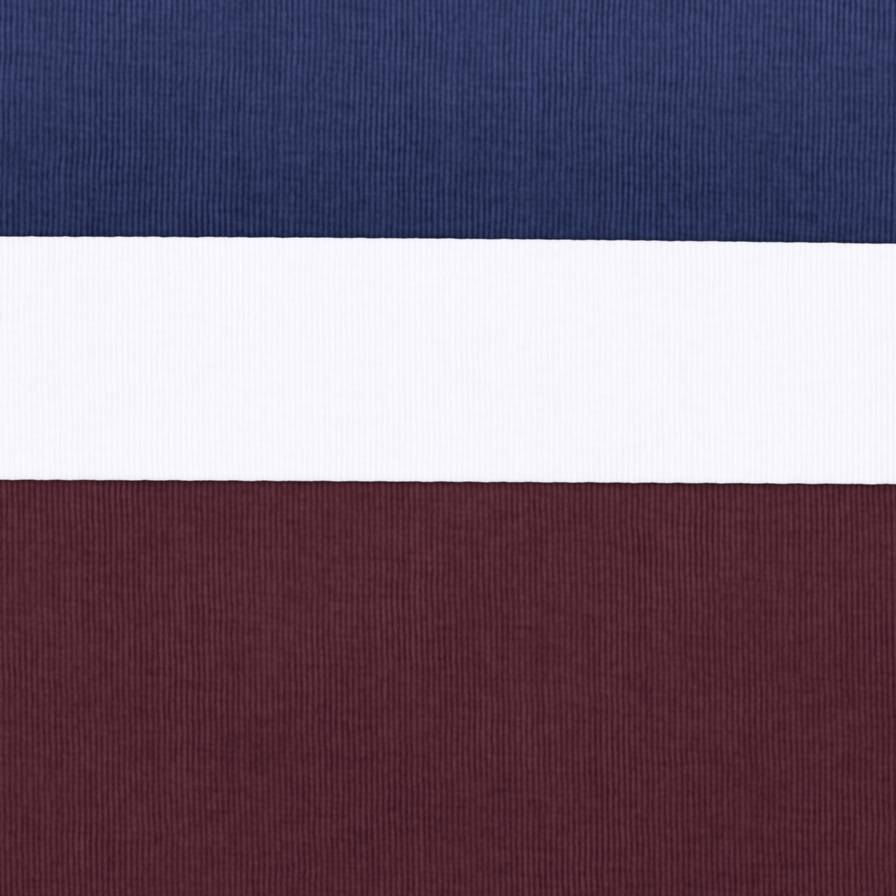
A three.js fragment shader for this texture:

```glsl
varying vec2 vUv;

const float TAU = 6.2831853;
const float RIBS = 156.0;
const vec3 NAVY_DARK = vec3(0.11, 0.14, 0.272);
const vec3 NAVY_LIGHT = vec3(0.242, 0.28, 0.455);
const vec3 MAROON_DARK = vec3(0.235, 0.092, 0.13);
const vec3 MAROON_LIGHT = vec3(0.378, 0.2, 0.24);
const vec3 WHITE_DARK = vec3(0.92, 0.92, 0.96);
const vec3 WHITE_LIGHT = vec3(0.985, 0.985, 1.0);

vec2 hash2(vec2 p) {
  vec3 q = fract(p.xyx * vec3(0.1031, 0.103, 0.0973));
  q += dot(q, q.yzx + 33.33);
  return fract((q.xx + q.yz) * q.zy);
}

// Distance to the nearest scattered cell point
float cellular(vec2 p) {
  vec2 cell = floor(p);
  vec2 local = fract(p);
  float nearest = 2.0;
  for (int j = -1; j <= 1; j++) {
    for (int i = -1; i <= 1; i++) {
      vec2 offset = vec2(float(i), float(j));
      vec2 delta = offset + hash2(cell + offset) - local;
      nearest = min(nearest, dot(delta, delta));
    }
  }
  return sqrt(nearest);
}

// Soft uneven drift, roughly -1 to 1
float layeredSines(vec2 p) {
  float sum = 0.0;
  float weight = 0.5;
  for (int i = 0; i < 4; i++) {
    sum += weight * sin(p.x + 1.3 * sin(p.y)) * cos(0.8 * p.y + sin(0.7 * p.x));
    p = mat2(1.5, 1.1, -1.1, 1.5) * p + 2.7;
    weight *= 0.6;
  }
  return sum;
}

// Random tone of each stitch, blended along its column
float stitchTone(float column, float along) {
  float row = floor(along);
  float below = hash2(vec2(column, row)).x;
  float above = hash2(vec2(column, row + 1.0)).x;
  return mix(below, above, smoothstep(0.0, 1.0, along - row)) - 0.5;
}

// Brightness of ribbed jersey: columns, stitches, slubs and fibres
float knit(vec2 uv, float lean, float seed) {
  float wobble = 0.2 * layeredSines(uv * vec2(14.0, 34.0) + seed);
  float across = uv.x * RIBS + uv.y * lean + wobble;
  float column = floor(across);
  float ridge = cos(TAU * (across - 0.5));
  float depth = 0.29 + 0.12 * layeredSines(uv * vec2(23.0, 17.0) + 2.0 * seed);
  float columnTone = hash2(vec2(column, seed)).x - 0.5;
  float stitch = stitchTone(column + seed, uv.y * 120.0 + 7.0 * columnTone);
  float slub = cellular(vec2(uv.x * 18.0, uv.y * 170.0 + uv.x * 12.0) + seed) - 0.5;
  float fibre = cellular(uv * vec2(240.0, 170.0) + seed) - 0.5;
  float cloud = layeredSines(uv * vec2(9.0, 14.0) + seed);
  return 0.5 + depth * ridge + 0.09 * columnTone + 0.24 * stitch
    - 0.2 * slub - 0.3 * fibre + 0.07 * cloud;
}

// Height of a gently bowed seam with a slightly uneven edge
float seamHeight(float x, float left, float drop, float bow, float seed) {
  float fuzz = 0.0006 * layeredSines(vec2(x * 190.0, seed));
  return left - drop * pow(x, bow) + fuzz;
}

float cover(float distanceIn, float softness) {
  return smoothstep(-softness, softness, distanceIn);
}

float shadow(float distanceOut, float reach) {
  return exp(-max(distanceOut, 0.0) / reach);
}

void main() {
  vec2 uv = vUv;
  float upper = uv.y - seamHeight(uv.x, 0.7360, 0.0080, 1.8, 1.0);
  float lower = uv.y - seamHeight(uv.x, 0.4645, 0.0050, 1.2, 4.0);

  // Navy panel, lighter toward the top
  float navyTone = knit(uv, -3.0, 3.0);
  navyTone += 0.24 * smoothstep(0.0, 0.26, upper) - 0.14;
  vec3 navy = mix(NAVY_DARK, NAVY_LIGHT, clamp(navyTone, -0.3, 1.35));
  navy *= 1.0 - 0.4 * shadow(upper, 0.003);

  // Maroon panel, slightly deeper toward the bottom
  float maroonTone = knit(uv, 2.0, 17.0);
  maroonTone += 0.1 * smoothstep(0.0, 0.46, uv.y) - 0.03;
  vec3 maroon = mix(MAROON_DARK, MAROON_LIGHT, clamp(maroonTone, -0.3, 1.35));
  maroon *= 1.0 - 0.5 * shadow(-lower, 0.0028);

  // White band with a faint weave and rolled edges
  float whiteTone = 0.68 + 0.55 * (knit(uv, 1.0, 29.0) - 0.5);
  vec3 white = mix(WHITE_DARK, WHITE_LIGHT, clamp(whiteTone, 0.0, 1.2));
  white -= vec3(0.07, 0.07, 0.05) * (shadow(lower, 0.0025) + 0.5 * shadow(-upper, 0.002));

  vec3 color = mix(maroon, white, cover(lower, 0.0012));
  color = mix(color, navy, cover(upper, 0.0012));
  gl_FragColor = vec4(clamp(color, 0.0, 1.0), 1.0);
}
```
